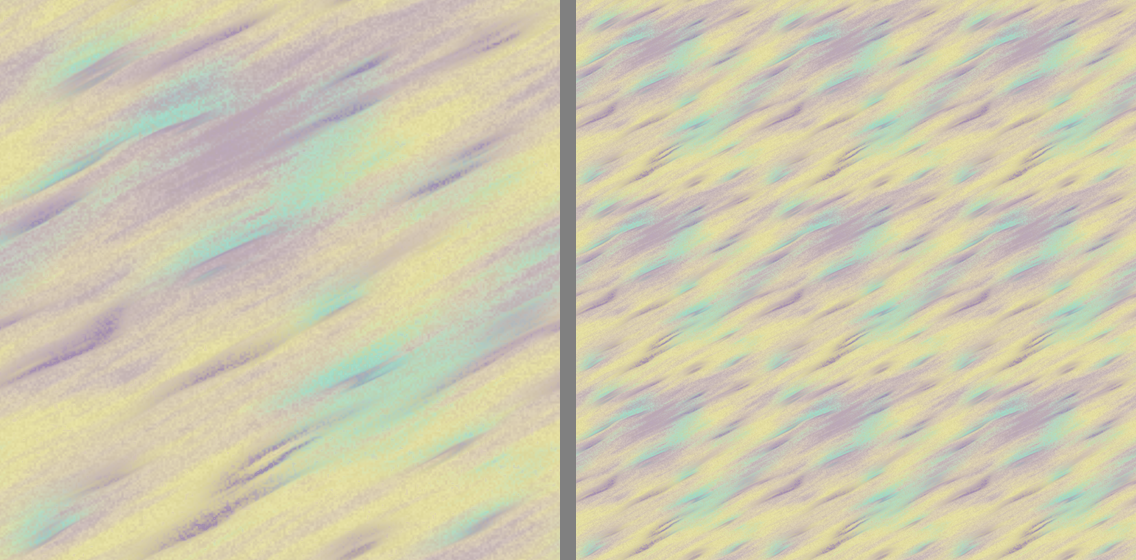
Left: one tile. Right: repeated 3 by 3.
A Shadertoy shader for this texture:

```glsl
const vec2 STROKE_DIR = vec2(0.887, 0.462);

float hash(vec2 cell) {
    vec3 h = fract(vec3(cell.xyx) * 0.1031);
    h += dot(h, h.yzx + 33.33);
    return fract((h.x + h.y) * h.z);
}

// Value noise that wraps after 'count' cells across the canvas
float wrapNoise(vec2 p, float count, float seed) {
    p *= count;
    vec2 cell = floor(p), f = p - cell;
    f = f * f * (3.0 - 2.0 * f);
    vec2 lo = mod(cell, count) + seed;
    vec2 hi = mod(cell + 1.0, count) + seed;
    return mix(mix(hash(lo), hash(vec2(hi.x, lo.y)), f.x),
               mix(hash(vec2(lo.x, hi.y)), hash(hi), f.x), f.y);
}

// Noise dragged along the stroke direction, centred on zero
float smear(vec2 p, float count, float reach, float seed) {
    float sum = 0.0, total = 0.0;
    for (int i = -10; i <= 10; i++) {
        float t = float(i) / 10.0;
        float weight = exp(-3.0 * t * t);
        sum += weight * wrapNoise(p + STROKE_DIR * reach * t, count, seed);
        total += weight;
    }
    return sum / total - 0.5;
}

void mainImage(out vec4 fragColor, in vec2 fragCoord) {
    vec2 uv = fragCoord / iResolution.xy;

    // Gentle bending of the strokes
    vec2 bend = 6.28318 * uv;
    vec2 p = uv + 0.006 * vec2(sin(bend.y + 2.0 * bend.x), sin(bend.x - bend.y + 1.3));

    // Paper grain and fine bristle marks
    float fineGrain = wrapNoise(uv, 256.0, 11.0) - 0.5;
    float softGrain = wrapNoise(uv, 120.0, 47.0) - 0.5;
    float mottle = wrapNoise(uv, 42.0, 83.0) - 0.5;
    float grain = fineGrain + 0.4 * softGrain + 0.2 * mottle;
    float bristle = smear(p, 64.0, 0.13, 19.0) + 0.7 * smear(p, 130.0, 0.07, 37.0);

    // Broad washes
    float tone = 5.0 * smear(p, 7.0, 0.3, 5.0) + 3.6 * smear(p, 18.0, 0.22, 29.0)
               + 3.6 * bristle + 0.42 * grain;
    float mintWash = 6.0 * smear(p, 6.0, 0.28, 61.0) + 2.5 * smear(p, 21.0, 0.2, 71.0)
                   + 3.0 * bristle + 0.5 * grain;
    float mint = 0.55 * smoothstep(0.3, 2.2, mintWash);
    float violet = 0.3 * smoothstep(-0.8, -2.4, tone);

    // Scattered tapered strokes: two violet for each teal one
    for (int i = 0; i < 27; i++) {
        float id = float(i);
        vec2 jitter = vec2(hash(vec2(id, 3.0)), hash(vec2(id, 7.0)));
        vec2 centre = fract(id * vec2(0.7549, 0.5698) + 0.12 * jitter);
        vec2 d = fract(p - centre + 0.5) - 0.5;
        float size = hash(vec2(id, 13.0));
        bool isTeal = i % 3 == 0;
        float along = dot(d, STROKE_DIR) / mix(0.06, 0.16, size);
        float across = dot(d, vec2(-STROKE_DIR.y, STROKE_DIR.x));
        across /= (isTeal ? 0.026 : 0.015) * mix(0.5, 1.5, jitter.x);
        across += 0.3 * along * (jitter.y - 0.5) + 3.5 * bristle;
        float skew = across < 0.0 ? 2.2 : 0.6;
        float body = exp(-along * along - across * across * skew);
        body *= clamp(0.85 + 3.5 * bristle + 0.4 * grain, 0.0, 1.4);
        if (isTeal) {
            mint += 0.7 * body;
            float edge = 2.6 * (across + 0.65);
            violet += 0.4 * exp(-along * along * 1.6 - edge * edge);
        } else {
            violet += mix(0.25, 0.75, jitter.y) * body;
        }
    }
    tone += 0.7 * mint;

    // Warm ground from mauve through sand to yellow
    vec3 color = mix(vec3(0.80, 0.74, 0.725), vec3(0.855, 0.805, 0.695), smoothstep(-1.15, 0.0, tone));
    color = mix(color, vec3(0.895, 0.87, 0.63), smoothstep(-0.15, 1.25, tone));

    // Pigments catching on the grain
    color = mix(color, vec3(0.59, 0.85, 0.79), clamp(mint * (1.0 + 0.55 * grain), 0.0, 0.85));
    color = mix(color, vec3(0.57, 0.47, 0.68), clamp(violet * (1.0 + 0.7 * grain), 0.0, 0.8));
    color += vec3(0.042, 0.048, 0.048) * grain;

    // Sparse rosy flecks
    float fleck = smoothstep(0.2, 0.42, softGrain) * smoothstep(0.0, 0.35, fineGrain);
    color = mix(color, vec3(0.80, 0.70, 0.72), 0.3 * fleck);

    fragColor = vec4(clamp(color, 0.0, 1.0), 1.0);
}
```
